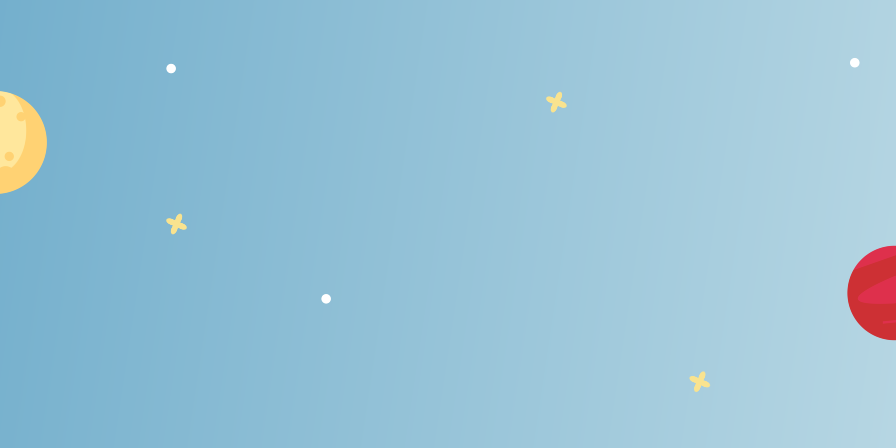
A Shadertoy shader for this background:

```glsl
// A pale blue sky with a cratered moon, a banded red planet, small stars and dots.
// A tilted linear gradient fills the sky; every shape is a distance function
// blended on top with an edge about one pixel wide. Canvas height is one unit.

const vec3 SKY_LEFT    = vec3(0.455, 0.687, 0.802);
const vec3 SKY_RIGHT   = vec3(0.715, 0.840, 0.890);
const float SKY_TILT   = 0.15;

const vec3 MOON_SHADE  = vec3(1.00, 0.825, 0.450);
const vec3 MOON_LIGHT  = vec3(1.00, 0.905, 0.610);
const vec2 MOON_POS    = vec2(-0.0104, 0.682);
const float MOON_R     = 0.1150;
const vec2 FACE_POS    = vec2(0.05, 0.23);
const vec2 FACE_RADII  = vec2(0.55, 0.82);

const vec3 PLANET_BASE = vec3(0.805, 0.190, 0.205);
const vec3 PLANET_BAND = vec3(0.870, 0.190, 0.300);
const vec2 PLANET_POS  = vec2(1.997, 0.346);
const float PLANET_R   = 0.1055;

const vec3 STAR_COLOR  = vec3(0.975, 0.890, 0.560);
const float STAR_INNER = 0.0095;
const float STAR_OUTER = 0.0245;
const float STAR_TURN  = -0.40;
const vec3 DOT_COLOR   = vec3(1.0);
const float DOT_R      = 0.0106;

const vec2 STARS[3] = vec2[3](vec2(1.242, 0.772), vec2(0.394, 0.500), vec2(1.562, 0.148));
const vec2 DOTS[3]  = vec2[3](vec2(0.382, 0.847), vec2(1.908, 0.860), vec2(0.728, 0.333));
// Crater centre and radius, in moon radii
const vec3 CRATERS[4] = vec3[4](vec3(0.27, -0.27, 0.09), vec3(0.50, 0.50, 0.09),
                                vec3(0.09, 0.80, 0.11), vec3(0.20, -0.66, 0.20));

// Coverage of a shape from its signed distance
float fill(float dist, float pixel) {
    return 1.0 - smoothstep(-0.6 * pixel, 0.6 * pixel, dist);
}

// Approximate distance to a soft four-armed star
float starDistance(vec2 p) {
    float wave = 0.5 + 0.5 * cos(4.0 * (atan(p.y, p.x + 1e-6) - STAR_TURN));
    return 0.7 * (length(p) - mix(STAR_INNER, STAR_OUTER, wave));
}

// Moon surface; q is measured in moon radii
vec3 moonColor(vec2 q, float pixel) {
    float face = (length((q - FACE_POS) / FACE_RADII) - 1.0) * FACE_RADII.x;
    float lit = fill(face, pixel);
    for (int i = 0; i < 4; i++) {
        lit *= 1.0 - fill(length(q - CRATERS[i].xy) - CRATERS[i].z, pixel);
    }
    return mix(MOON_SHADE, MOON_LIGHT, lit);
}

// Planet surface; q is measured in planet radii
vec3 planetColor(vec2 q, float pixel) {
    float cap = 0.79 + 0.35 * q.x - q.y;
    float taper = sqrt(clamp(1.0 + q.x / 0.78, 0.0, 1.0));
    float belt = abs(q.y - 0.07 - 0.24 * q.x) - 0.29 * taper;
    belt = max(belt, -0.78 - q.x);
    float streak = max(abs(q.y + 0.60 - 0.1 * q.x) - 0.025, -0.25 - q.x);
    return mix(PLANET_BASE, PLANET_BAND, fill(min(min(cap, belt), streak), pixel));
}

void mainImage(out vec4 fragColor, in vec2 fragCoord) {
    float pixel = 1.0 / iResolution.y;
    vec2 p = fragCoord * pixel;
    float width = iResolution.x * pixel;

    // Sky
    float t = (p.x + SKY_TILT * (1.0 - p.y)) / (width + SKY_TILT);
    vec3 color = mix(SKY_LEFT, SKY_RIGHT, t);

    // Stars and dots
    for (int i = 0; i < 3; i++) {
        color = mix(color, STAR_COLOR, fill(starDistance(p - STARS[i]), pixel));
        color = mix(color, DOT_COLOR, fill(length(p - DOTS[i]) - DOT_R, pixel));
    }

    // Moon and planet
    vec2 m = p - MOON_POS;
    color = mix(color, moonColor(m / MOON_R, pixel / MOON_R), fill(length(m) - MOON_R, pixel));
    vec2 r = p - PLANET_POS;
    color = mix(color, planetColor(r / PLANET_R, pixel / PLANET_R), fill(length(r) - PLANET_R, pixel));

    fragColor = vec4(color, 1.0);
}
```
